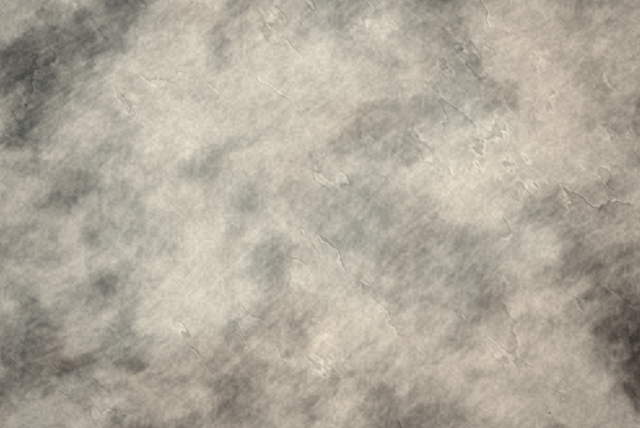
Write a WebGL 1 fragment shader that draws this texture.

```glsl
precision highp float;
// Weathered beige plaster with smoky grey stains, brushed fibres and fine ridges.
uniform vec2 u_resolution;

const vec3 DARK = vec3(0.41, 0.39, 0.36);
const vec3 LIGHT = vec3(0.80, 0.77, 0.71);
const vec3 COOL_TINT = vec3(-0.018, 0.002, 0.008);
const vec3 WARM_TINT = vec3(0.020, -0.004, -0.012);
const float BASE_TONE = 0.825;
const float STAIN_SCALE = 4.2;
const float STAIN_DEPTH = 0.15;
const float EDGE_STAIN_DEPTH = 0.17;
const float BLOTCH_DEPTH = 0.085;
const float VIGNETTE_DEPTH = 0.20;
const float MOTTLE_DEPTH = 0.13;
const float FIBRE_DEPTH = 0.125;
const float GRAIN_DEPTH = 0.065;
const float RIDGE_DEPTH = 0.19;
const float PIT_DEPTH = 0.16;
const float BRUSH_ANGLE = 0.65;

float hash(vec2 p) {
  vec3 q = fract(p.xyx * 0.1031);
  q += dot(q, q.yzx + 33.33);
  return fract((q.x + q.y) * q.z);
}

float noise(vec2 p) {
  vec2 i = floor(p), f = fract(p);
  f = f * f * f * (f * (f * 6.0 - 15.0) + 10.0);
  return mix(mix(hash(i), hash(i + vec2(1.0, 0.0)), f.x),
             mix(hash(i + vec2(0.0, 1.0)), hash(i + 1.0), f.x), f.y);
}

mat2 rotation(float a) {
  return mat2(cos(a), -sin(a), sin(a), cos(a));
}

float fbm(vec2 p) {
  mat2 turn = rotation(0.6) * 2.03;
  float sum = 0.0, amp = 0.5;
  for (int i = 0; i < 6; i++) {
    sum += amp * noise(p);
    p = turn * p + 17.3;
    amp *= 0.54;
  }
  return sum * 0.94;
}

// Smoky stains, slightly drawn out along the brush direction
float stains(vec2 p, float scale, float seed) {
  vec2 warp = vec2(fbm(p * 5.0 + seed), fbm(p * 5.0 + seed + 26.0)) - 0.5;
  vec2 q = rotation(BRUSH_ANGLE) * (p + 0.12 * warp);
  return smoothstep(0.45, 0.74, fbm(q * scale * vec2(0.9, 1.2) + seed));
}

// Brushed fibres whose direction drifts over the surface
float fibres(vec2 p) {
  vec2 q = p + 0.12 * vec2(noise(p * 3.0 + 5.0), noise(p * 3.0 + 19.0));
  vec2 a = rotation(BRUSH_ANGLE) * q;
  vec2 b = rotation(BRUSH_ANGLE + 0.7) * q;
  vec2 c = rotation(BRUSH_ANGLE - 1.3) * q;
  return 0.45 * noise(a * vec2(28.0, 110.0)) + 0.3 * noise(b * vec2(34.0, 130.0))
       + 0.25 * noise(c * vec2(30.0, 100.0)) - 0.5;
}

// Thin embossed lines, leaning down to the right, in scattered areas
float ridges(vec2 p, float scale, float seed) {
  vec2 q = rotation(-0.8) * p;
  float level = fbm(q * scale * vec2(0.6, 1.3) + seed) - 0.5;
  float x = level / (0.0032 * scale);
  float area = smoothstep(0.50, 0.72, noise(p * 5.0 + seed * 2.0));
  float broken = smoothstep(0.35, 0.70, noise(p * 26.0 + seed));
  return x * exp(-x * x) * area * broken;
}

// Rare small pits
float pits(vec2 p) {
  vec2 cell = floor(p * 9.0);
  vec2 centre = 0.25 + 0.5 * vec2(hash(cell + 3.0), hash(cell + 71.0));
  float radius = mix(0.015, 0.035, hash(cell + 41.0));
  float d = length(fract(p * 9.0) - centre) + 0.04 * (noise(p * 90.0) - 0.5);
  return step(0.96, hash(cell + 11.0)) * (1.0 - smoothstep(radius * 0.4, radius * 1.6, d));
}

void main() {
  vec2 uv = gl_FragCoord.xy / u_resolution;
  vec2 p = gl_FragCoord.xy / u_resolution.y;

  // Large tones: a bright middle, darker sides and corners
  vec2 fromLight = (uv - vec2(0.50, 0.57)) * vec2(1.3, 0.9);
  float vignette = smoothstep(0.25, 0.88, length(fromLight));
  float stain = stains(p, STAIN_SCALE, 31.0);
  float blotch = stains(p, STAIN_SCALE * 2.4, 75.0);
  float tone = BASE_TONE - VIGNETTE_DEPTH * vignette;
  tone -= stain * (STAIN_DEPTH + EDGE_STAIN_DEPTH * vignette);
  tone -= BLOTCH_DEPTH * blotch * (0.5 + 0.8 * vignette);

  // Surface detail
  tone += MOTTLE_DEPTH * (fbm(p * 20.0 + 90.0) - 0.5);
  tone += FIBRE_DEPTH * fibres(p) * (0.75 + 0.6 * stain + 0.3 * vignette);
  tone += GRAIN_DEPTH * (noise(p * 165.0) - 0.5);
  tone += RIDGE_DEPTH * (ridges(p, 4.0, 13.0) + 0.7 * ridges(p, 8.0, 47.0));
  tone -= PIT_DEPTH * pits(p);

  // Colour, with cool stains and warm patches
  vec3 color = mix(DARK, LIGHT, (tone - DARK.r) / (LIGHT.r - DARK.r));
  float warmth = smoothstep(0.4, 0.7, fbm(p * 2.2 + 63.0) + 0.25 * (uv.x - uv.y));
  color += COOL_TINT * (0.3 + 0.7 * stain) * (1.0 - 0.6 * warmth) + WARM_TINT * warmth * 0.7;
  gl_FragColor = vec4(clamp(color, 0.0, 1.0), 1.0);
}
```
